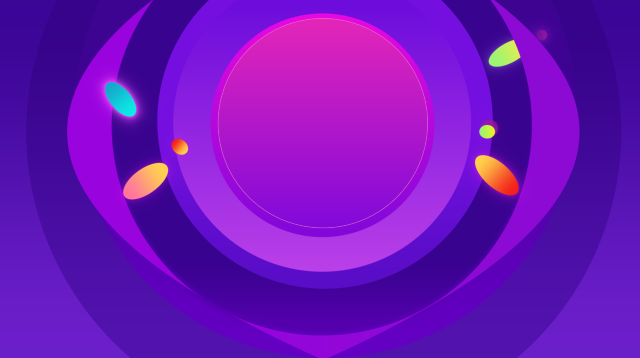
Reproduce this background procedurally as a WebGL 2 fragment shader.

```glsl
#version 300 es
precision highp float;
// Violet stage of nested discs and crescents with glowing confetti ellipses.
uniform vec2 u_resolution;
out vec4 outColor;

// Coverage of a shape from its signed distance, softened by a given width.
float cover(float d, float soft) {
  return 1.0 - smoothstep(-soft, soft, d);
}

float disc(vec2 p, vec2 center, float radius) {
  return length(p - center) - radius;
}

// Approximate signed distance to an ellipse.
float ellipse(vec2 q, vec2 r) {
  float k = length(q / r);
  return k * (k - 1.0) / max(length(q / (r * r)), 0.001);
}

// Lens bounded by two mirrored parabolas.
float lens(vec2 p, vec2 center, float halfWidth, float bend) {
  vec2 q = p - center;
  float slope = 2.0 * bend * q.y;
  return (abs(q.x) - halfWidth + bend * q.y * q.y) / sqrt(1.0 + slope * slope);
}

// Vertical blend between a low and a high colour.
vec3 ramp(float y, float low, float high, vec3 lowColor, vec3 highColor) {
  return mix(lowColor, highColor, smoothstep(0.0, 1.0, (y - low) / (high - low)));
}

// Rotated ellipse with a two-colour gradient along its axis and a halo.
vec3 confetti(vec3 base, vec2 p, vec2 center, vec2 r, float angle,
              vec3 startColor, vec3 endColor, vec4 halo, float aa) {
  float c = cos(angle), s = sin(angle);
  vec2 q = mat2(c, -s, s, c) * (p - center);
  float d = ellipse(q, r);
  float glow = halo.a * exp(-max(d, 0.0) / 0.011);
  base = mix(base, halo.rgb, glow);
  vec3 fill = mix(startColor, endColor, smoothstep(-r.x, r.x, q.x));
  return mix(base, fill, cover(d, aa));
}

void main() {
  vec2 p = (gl_FragCoord.xy - 0.5 * u_resolution) / u_resolution.y;
  float aa = 0.75 / u_resolution.y;
  vec3 yellow = vec3(1.0, 0.83, 0.3);
  vec3 lime = vec3(0.6, 0.96, 0.45);
  vec3 red = vec3(0.95, 0.12, 0.1);
  vec3 magenta = vec3(0.85, 0.1, 0.9);

  // Backdrop and its large shaded circles
  vec3 col = ramp(p.y, -0.5, 0.5, vec3(0.42, 0.12, 0.79), vec3(0.23, 0.02, 0.59));
  vec3 shade = ramp(p.y, -0.5, 0.5, vec3(0.32, 0.07, 0.68), vec3(0.21, 0.01, 0.54));
  col = mix(col, shade, cover(disc(p, vec2(0.0105, 0.132), 0.831), aa));
  vec3 hoop = ramp(p.y, -0.5, 0.4, vec3(0.39, 0.0, 0.76), vec3(0.24, 0.01, 0.57));
  float hoopMask = cover(disc(p, vec2(0.016, 0.2), 0.699), 0.004);
  col = mix(col, hoop, hoopMask);

  // Soft hollow behind the stage
  vec2 hub = vec2(0.005, 0.15);
  float hollow = disc(p, hub, 0.587);
  vec3 dark = ramp(p.y, -0.48, -0.2, vec3(0.35, 0.0, 0.7), vec3(0.22, 0.01, 0.56));
  col = mix(col, dark, cover(hollow, 0.02));

  // Pieces tucked beneath the crescents
  col = confetti(col, p, vec2(0.62, 0.402), vec2(0.014), 0.0,
                 vec3(0.45, 0.05, 0.62), vec3(0.55, 0.1, 0.6), vec4(magenta, 0.25), aa);
  col = confetti(col, p, vec2(0.529, 0.353), vec2(0.064, 0.028), 0.5,
                 lime, vec3(0.93, 0.92, 0.3), vec4(0.5, 0.3, 0.8, 0.5), aa);

  // Bright crescents: lens minus hollow
  float crescent = max(lens(p, vec2(0.0093, 0.132), 0.7156, 1.759), -hollow);
  vec3 crescentColor = mix(vec3(0.6, 0.01, 0.87), vec3(0.55, 0.04, 0.83),
                           smoothstep(-0.6, 0.6, p.x));
  col = mix(col, crescentColor, cover(crescent, aa));

  // Stage discs, from the widest to the smallest
  vec3 rim = ramp(p.y, -0.31, 0.2, vec3(0.35, 0.05, 0.78), vec3(0.46, 0.06, 0.88));
  col = mix(col, rim, cover(disc(p, vec2(0.014, 0.162), 0.4685), aa));
  vec3 plate = mix(vec3(0.73, 0.25, 0.91), vec3(0.43, 0.05, 0.86),
                   clamp((p.y + 0.26) / 0.74, 0.0, 1.0));
  col = mix(col, plate, cover(disc(p, vec2(0.006, 0.157), 0.416), aa));
  float rise = clamp((p.y + 0.16) / 0.62, 0.0, 1.0);
  vec3 border = mix(vec3(0.5, 0.03, 0.85), vec3(0.91, 0.03, 0.88), rise);
  col = mix(col, border, cover(disc(p, vec2(0.007, 0.15), 0.3124), aa));
  vec3 face = mix(vec3(0.49, 0.03, 0.86), vec3(0.9, 0.15, 0.72), rise);
  float faceEdge = disc(p, vec2(0.008, 0.156), 0.2925);
  col = mix(col, face, cover(faceEdge, aa));
  col = mix(col, vec3(0.93, 0.5, 0.76), 0.8 * cover(abs(faceEdge) - 0.0007, aa));

  // Confetti in front
  col = confetti(col, p, vec2(-0.557, 0.2226), vec2(0.058, 0.029), -0.87,
                 vec3(0.08, 0.66, 0.8), vec3(0.05, 0.92, 0.9), vec4(0.95, 0.3, 1.0, 0.85), aa);
  col = confetti(col, p, vec2(-0.487, -0.006), vec2(0.073, 0.035), 0.62,
                 vec3(1.0, 0.45, 0.62), yellow, vec4(magenta, 0.3), aa);
  col = confetti(col, p, vec2(-0.3916, 0.09), vec2(0.025, 0.02), -0.7,
                 red, yellow, vec4(magenta, 0.15), aa);
  col = mix(col, vec3(0.6, 0.1, 0.6), 0.75 * cover(disc(p, vec2(0.473, 0.142), 0.024), 0.004));
  col = confetti(col, p, vec2(0.467, 0.132), vec2(0.022, 0.019), 0.0,
                 lime, vec3(0.9, 0.95, 0.15), vec4(magenta, 0.1), aa);
  col = confetti(col, p, vec2(0.494, 0.0105), vec2(0.075, 0.035), -0.72,
                 yellow, red, vec4(magenta, 0.4), aa);
  outColor = vec4(col, 1.0);
}
```
